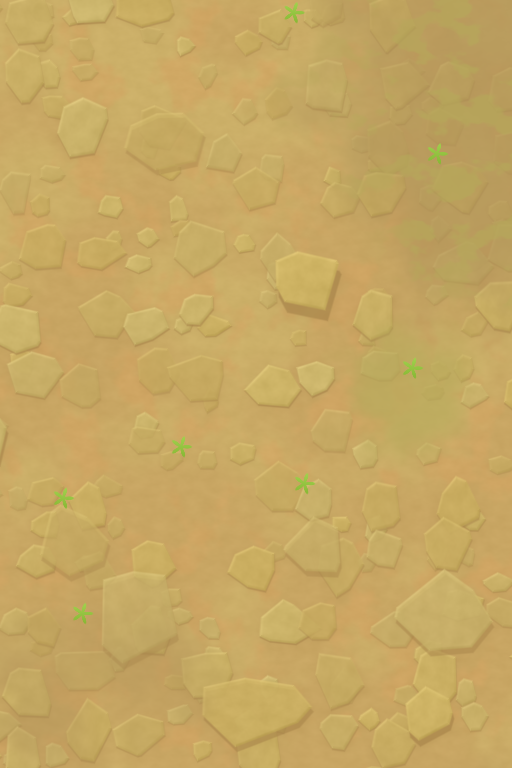
Write a WebGL 2 fragment shader that draws this texture.

```glsl
#version 300 es
precision highp float;
// Painted sandy ground with worn flagstones, pebbles, raised slabs and grass tufts.

uniform vec2 u_resolution;
out vec4 fragColor;

const float TAU = 6.2831853;
const int STONE_SIDES = 7;
const float EDGE_SOFTNESS = 0.0016;
const vec2 LIGHT_DIR = vec2(-0.5, 0.866);

const vec3 SAND = vec3(0.785, 0.650, 0.388);
const vec3 CLAY = vec3(0.825, 0.645, 0.385);
const vec3 DUST = vec3(0.800, 0.690, 0.410);
const vec3 PALE_STONE = vec3(0.815, 0.735, 0.445);
const vec3 GOLD_STONE = vec3(0.815, 0.710, 0.390);
const vec3 STONE_SIDE = vec3(0.660, 0.520, 0.290);
const vec3 MOSS = vec3(0.710, 0.665, 0.350);
const vec3 SHADE = vec3(0.690, 0.575, 0.345);
const vec3 GRASS = vec3(0.560, 0.780, 0.240);

const vec2 MOSS_CENTER = vec2(0.53, 0.49);
const vec2 LANDMARK_CENTER = vec2(0.40, 0.635);

vec3 hash(vec2 p) {
    vec3 q = fract(p.xyx * vec3(0.1031, 0.1030, 0.0973));
    q += dot(q, q.yxz + 33.33);
    return fract((q.xxy + q.yzz) * q.zyx);
}

float gradientNoise(vec2 p) {
    vec2 i = floor(p), f = fract(p);
    vec2 u = f * f * f * (f * (f * 6.0 - 15.0) + 10.0);
    vec4 corner;
    for (int k = 0; k < 4; k++) {
        vec2 o = vec2(k & 1, k >> 1);
        float a = TAU * hash(i + o + 71.0).x;
        corner[k] = dot(vec2(cos(a), sin(a)), f - o);
    }
    return mix(mix(corner.x, corner.y, u.x), mix(corner.z, corner.w, u.x), u.y);
}

float fbm(vec2 p) {
    float sum = 0.0, amp = 1.0;
    for (int i = 0; i < 4; i++) {
        sum += amp * gradientNoise(p);
        p = mat2(1.6, 1.2, -1.2, 1.6) * p + 5.3;
        amp *= 0.5;
    }
    return sum;
}

float coverage(float d) {
    float w = max(EDGE_SOFTNESS, 0.75 / u_resolution.y);
    return 1.0 - smoothstep(-w, w, d);
}

// Irregular convex polygon: x is the distance, yz the normal of the nearest side.
vec3 stoneShape(vec2 q, float radius, vec2 id) {
    vec3 best = vec3(-1.0, 0.0, 0.0);
    for (int i = 0; i < STONE_SIDES; i++) {
        vec3 h = hash(id + float(i) * 7.31);
        float a = (float(i) + 0.8 * h.x) * TAU / float(STONE_SIDES);
        vec2 n = vec2(cos(a), sin(a));
        float d = dot(q, n) - radius * mix(0.72, 1.08, h.y);
        if (d > best.x) best = vec3(d, n);
    }
    return best;
}

void paintStone(inout vec3 color, vec2 q, float radius, vec2 id, float thickness, float opacity) {
    vec3 top = stoneShape(q, radius, id);
    float side = stoneShape(q + vec2(-0.25, 1.0) * thickness, radius, id).x;
    float contact = exp(-max(side, 0.0) / (0.15 * radius));
    color = mix(color, STONE_SIDE, 0.16 * opacity * contact);
    color = mix(color, STONE_SIDE, 0.75 * opacity * coverage(side));

    // Flat face with a narrow bevel lit from the upper left
    vec3 face = mix(PALE_STONE, GOLD_STONE, hash(id + 3.7).z);
    face += 0.035 * fbm(q * 45.0 + id) + 0.2 * dot(q, LIGHT_DIR);
    float bevel = smoothstep(-0.005, -0.001, top.x);
    face += 0.055 * bevel * dot(top.yz, LIGHT_DIR);
    color = mix(color, face, opacity * coverage(top.x));
}

// Jittered grid of stones; presence varies in patches and falls off above fadeHeight.
void paintStones(inout vec3 color, vec2 p, float cell, float presence, float thickness,
                 float fadeHeight, float seed) {
    vec2 base = floor(p / cell);
    for (int k = 0; k < 9; k++) {
        vec2 id = base + vec2(k % 3 - 1, 1 - k / 3);
        vec3 h = hash(id + seed), g = hash(id + seed + 19.0);
        vec2 center = (id + 0.5 + 0.5 * (h.xy - 0.5)) * cell;
        float chance = presence + 0.5 * gradientNoise(center * 6.0 + seed);
        chance *= mix(1.0, 0.12, smoothstep(fadeHeight, fadeHeight + 0.08, center.y));
        if (h.z > chance) continue;
        vec2 q = (p - center) * vec2(mix(0.9, 1.2, g.x), mix(1.25, 0.9, g.x));
        float radius = cell * mix(0.30, 0.48, g.y);
        paintStone(color, q, radius, id + seed, thickness, mix(0.5, 0.92, g.z));
    }
}

void paintTufts(inout vec3 color, vec2 p) {
    const float CELL = 0.15, RADIUS = 0.014;
    vec2 id = floor(p / CELL);
    vec3 h = hash(id + 137.0);
    vec2 q = p - (id + mix(vec2(0.2), vec2(0.8), h.xy)) * CELL;
    float blade = pow(abs(cos(2.5 * atan(q.y, q.x) + 0.5 * TAU * floor(h.x * 2.0))), 3.0);
    float d = length(q) - RADIUS * mix(0.25, 1.0, blade);
    color = mix(color, GRASS + 4.0 * q.y, 0.9 * coverage(d) * step(h.z, 0.3));
}

void main() {
    vec2 p = gl_FragCoord.xy / u_resolution.y;
    float broad = fbm(p * 5.0), mottle = fbm(p * 14.0 + 9.0);

    // Bare ground
    vec3 color = mix(SAND, DUST, smoothstep(-0.25, 0.4, broad + 0.5 * (p.y - 0.5)));
    color = mix(color, CLAY, 0.65 * smoothstep(0.0, 0.45, mottle));
    color += 0.018 * fbm(p * vec2(50.0, 75.0));

    // Stones from small to large
    paintStones(color, p, 0.042, 0.28, 0.0015, 1.0, 11.0);
    paintStones(color, p, 0.078, 0.58, 0.0025, 1.0, 43.0);
    paintStones(color, p, 0.125, 0.42, 0.0080, 0.40, 89.0);
    paintStone(color, p - LANDMARK_CENTER, 0.046, vec2(5.0, 8.0), 0.014, 0.95);

    // Shaded corner, dull stains and moss
    float corner = smoothstep(0.38, 0.54, p.x + 0.15 * broad) * smoothstep(0.50, 0.72, p.y + 0.1 * mottle);
    float stain = smoothstep(0.15, 0.6, fbm(p * 4.0 + 31.0)) * (1.0 - smoothstep(0.4, 0.6, p.y));
    color = mix(color, SHADE, 0.66 * max(corner, 0.6 * stain));
    float mossPatch = 1.0 - smoothstep(0.04, 0.11, length(p - MOSS_CENTER) + 0.04 * mottle);
    float mossFleck = corner * smoothstep(0.05, 0.3, fbm(p * vec2(16.0, 24.0) + 57.0));
    color = mix(color, MOSS, 0.6 * max(mossPatch, mossFleck));

    paintTufts(color, p);
    fragColor = vec4(clamp(color, 0.0, 1.0), 1.0);
}
```
